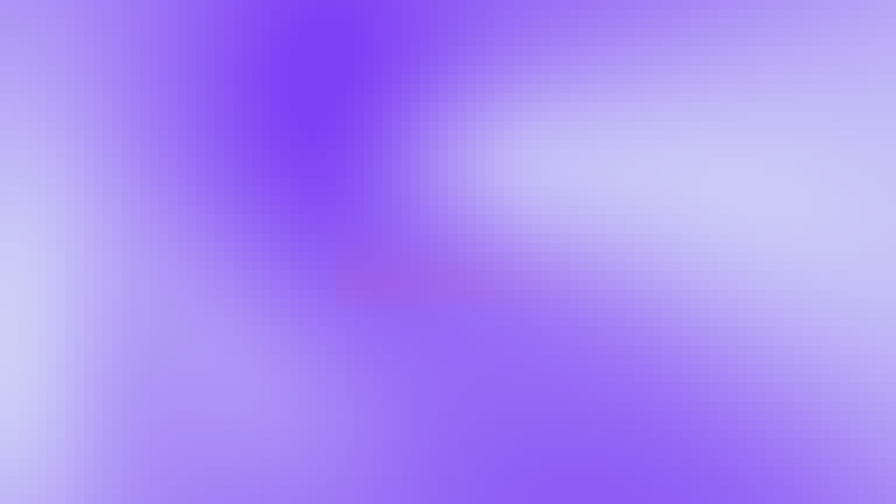
Reproduce this background procedurally as a Shadertoy shader.

```glsl
const vec3 DEEP_VIOLET = vec3(0.51, 0.27, 0.96);
const vec3 PALE_LILAC = vec3(0.80, 0.80, 0.97);
const vec3 MAGENTA_SHIFT = vec3(0.035, -0.015, -0.04);
const float CELL_ROWS = 54.0;

// Snaps positions to square cells, with a thin soft step between them
vec2 softCells(vec2 p, float rows, float softness) {
    vec2 c = p * rows;
    vec2 border = floor(c + 0.5);
    return (border - 0.5 + smoothstep(-softness, softness, c - border)) / rows;
}

// Soft elliptical falloff, 1 at the centre
float glow(vec2 p, vec2 centre, vec2 radius, float tilt) {
    float c = cos(tilt), s = sin(tilt);
    vec2 d = p - centre;
    vec2 q = vec2(c * d.x + s * d.y, c * d.y - s * d.x) / radius;
    return exp(-dot(q, q));
}

// Band of light that starts softly and widens to the right
float plume(vec2 p, float start, float full, float axisY, float width) {
    float axis = axisY - 0.07 * (p.x - full);
    float flare = max(p.x - 0.81, 0.0);
    float spread = width + 0.475 * flare * flare;
    float d = (p.y - axis) / spread;
    return smoothstep(start, full, p.x) * exp(-d * d);
}

// Lightness along the violet to lilac ramp
float lightness(vec2 p) {
    float level = 0.28;

    // Dark column and lower shade
    level -= 0.36 * glow(p, vec2(0.645, 0.84), vec2(0.27, 0.38), 0.0);
    level -= 0.11 * glow(p, vec2(1.12, 0.0), vec2(0.55, 0.18), 0.0);

    // Left side: bright edge, diagonal body and corners
    level += 0.71 * glow(p, vec2(0.0, 0.30), vec2(0.218, 0.52), 0.0);
    level += 0.30 * glow(p, vec2(0.44, 0.33), vec2(0.46, 0.21), -0.863);
    level += 0.17 * glow(p, vec2(0.0, 1.0), vec2(0.42), 0.0);
    level += 0.13 * glow(p, vec2(0.30, 0.0), vec2(0.25), 0.0);

    // Right side: widening plume with a bright core
    level += 0.62 * plume(p, 0.58, 1.10, 0.665, 0.178);
    level += 0.09 * glow(p, vec2(1.53, 0.54), vec2(0.40, 0.25), -0.6);
    return level;
}

// Warm streak, crisper on its left and lower sides
float warmStreak(vec2 p) {
    float edges = smoothstep(0.65, 0.68, p.x) * smoothstep(0.38, 0.41, p.y);
    return edges * glow(p, vec2(0.74, 0.43), vec2(0.32, 0.08), 0.0);
}

void mainImage(out vec4 fragColor, in vec2 fragCoord) {
    vec2 p = fragCoord / iResolution.y;
    float pixelInCells = CELL_ROWS / iResolution.y;
    vec2 cell = softCells(p, CELL_ROWS, clamp(0.6 * pixelInCells, 0.02, 0.5));
    float level = clamp(lightness(cell), -0.03, 1.03);
    vec3 colour = mix(DEEP_VIOLET, PALE_LILAC, level);
    colour += MAGENTA_SHIFT * warmStreak(cell);
    fragColor = vec4(clamp(colour, 0.0, 1.0), 1.0);
}
```
